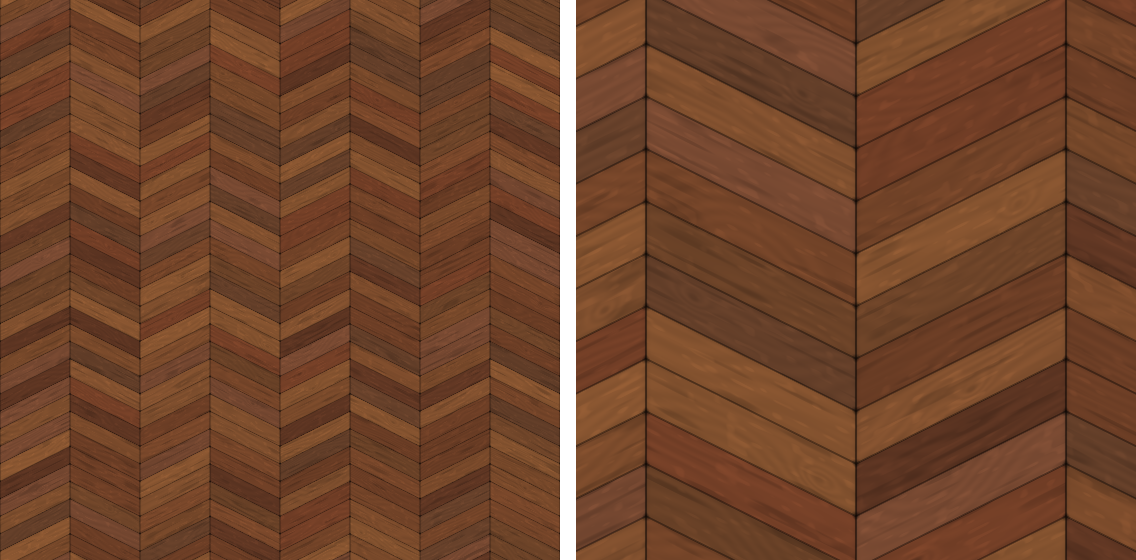
Left, the full canvas; right, a detail of the centre.
Give the GLSL for this texture, as a Shadertoy shader.

```glsl
// Chevron parquet: eight columns of slanted wooden boards with mixed brown stains.

float hash(vec2 cell) {
    uvec2 k = uvec2(ivec2(cell)) * uvec2(1597334673u, 3812015801u);
    uint n = (k.x ^ k.y) * 1597334673u;
    n = (n ^ (n >> 15)) * 2246822519u;
    n ^= n >> 13;
    return float(n >> 8) / 16777216.0;
}

float noise(vec2 p) {
    vec2 i = floor(p), f = fract(p);
    f = f * f * (3.0 - 2.0 * f);
    return mix(mix(hash(i), hash(i + vec2(1, 0)), f.x),
               mix(hash(i + vec2(0, 1)), hash(i + vec2(1, 1)), f.x), f.y);
}

vec3 stain(vec2 board) {
    vec3 stains[10] = vec3[10](
        vec3(0.47, 0.285, 0.165), vec3(0.46, 0.28, 0.19),
        vec3(0.46, 0.27, 0.16), vec3(0.52, 0.325, 0.185),
        vec3(0.50, 0.31, 0.18), vec3(0.42, 0.26, 0.155),
        vec3(0.39, 0.245, 0.16), vec3(0.45, 0.245, 0.15),
        vec3(0.37, 0.21, 0.135), vec3(0.42, 0.24, 0.145));
    int pick = int(hash(board + 7.0) * 10.0);
    return stains[pick] * mix(0.97, 1.04, hash(board + 91.0));
}

// Light change caused by rings, fibres, flecks and knots; g.x runs along the board.
float grain(vec2 g, vec2 board) {
    vec2 q = g + 60.0 * vec2(hash(board + 13.0), hash(board + 37.0));

    // A knot on some boards bends the rings around it
    vec2 knotAt = vec2(0.6 + 2.8 * hash(board + 53.0), 0.3 + 0.4 * hash(board + 67.0));
    float knotDist = length((g - knotAt) * vec2(0.7, 1.0));
    float hasKnot = step(0.8, hash(board + 71.0));
    float bend = hasKnot * exp(-knotDist * knotDist * 18.0);

    float swirl = noise(q * vec2(0.45, 1.1));
    float rings = sin(6.2832 * (q.y * 3.5 + swirl * 5.0 + bend * 2.0));
    float fibre = noise(q * vec2(1.2, 13.0)) - 0.5;
    float fleck = smoothstep(0.68, 0.92, noise(q * vec2(4.0, 11.0) + 31.0));
    float streak = smoothstep(0.70, 0.92, noise(q * vec2(0.8, 8.0) + 17.0));
    float core = hasKnot * (1.0 - smoothstep(0.02, 0.10, knotDist));
    return 0.026 * rings + 0.05 * fibre + 0.08 * fleck - 0.13 * streak - 0.10 * core;
}

void mainImage(out vec4 fragColor, in vec2 fragCoord) {
    vec2 p = fragCoord / iResolution.xy;
    float px = 32.0 / iResolution.y; // one pixel, in board heights

    // Alternate columns are mirrored; each board climbs two board heights
    float column = floor(p.x * 8.0);
    float across = fract(p.x * 8.0);
    float along = mod(column, 2.0) < 0.5 ? across : 1.0 - across;
    float level = p.y * 32.0 - 2.0 * along + 0.5;
    vec2 board = vec2(column, mod(floor(level), 32.0));
    vec2 g = vec2(along * 4.0, fract(level));

    vec3 color = stain(board) * (1.0 + grain(g, board));

    // Faint bevel and thin dark joints
    float seam = min(g.y, 1.0 - g.y) * 0.894;
    float side = min(across, 1.0 - across) * 4.0;
    color *= mix(0.95, 1.0, smoothstep(0.0, 0.12, min(seam, side)));
    float seamLine = 1.0 - smoothstep(0.018 - 0.5 * px, 0.018 + 0.5 * px, seam);
    float sideLine = 1.0 - smoothstep(0.022 - 0.5 * px, 0.022 + 0.5 * px, side);
    color *= (1.0 - 0.36 * seamLine) * (1.0 - 0.5 * sideLine);

    // Dark dots where the joints meet
    float corner = length(vec2(side, min(g.y, 1.0 - g.y)));
    color *= mix(0.6, 1.0, smoothstep(0.02, 0.10, corner));

    fragColor = vec4(color, 1.0);
}
```
